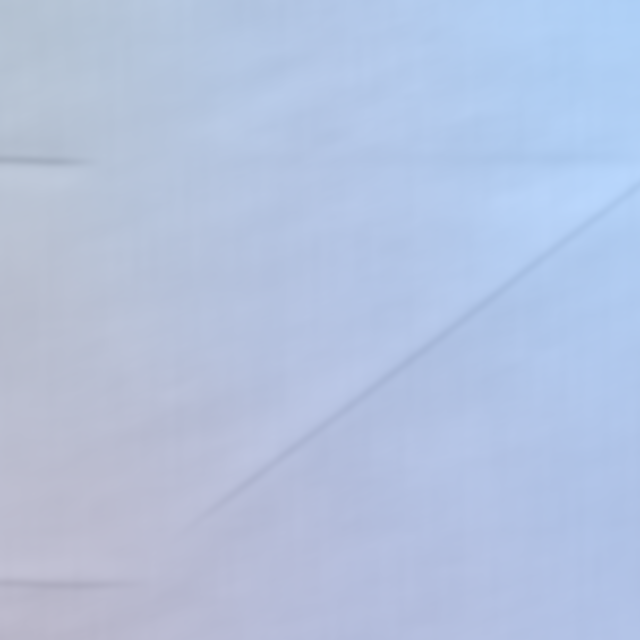
Give the GLSL for this texture, as a WebGL 1 fragment shader.

```glsl
precision highp float;
// Pale cloth in soft light: a lilac-grey to sky-blue gradient with one long
// diagonal crease, a few faint level folds and shallow slanted wrinkles.
// Built from colour mixes, line distances and stretched value noise.

uniform vec2 u_resolution;

#define WRINKLE_ANGLE 0.38
#define WRINKLE_DEPTH 0.042
#define MOTTLE_DEPTH 0.022
#define WEAVE_DEPTH 0.007
#define CREASE_START vec2(0.26, 0.147)
#define CREASE_SLOPE 0.766
#define CREASE_WIDTH 0.0075
#define CREASE_DEPTH 0.042
#define FOLD_DEPTH 0.075

float hash(vec2 p) {
  vec3 q = fract(vec3(p.xyx) * 0.1031);
  q += dot(q, q.yzx + 33.33);
  return fract((q.x + q.y) * q.z);
}

float noise(vec2 p) {
  vec2 cell = floor(p);
  vec2 f = fract(p);
  f = f * f * f * (f * (f * 6.0 - 15.0) + 10.0);
  float low = mix(hash(cell), hash(cell + vec2(1.0, 0.0)), f.x);
  float high = mix(hash(cell + vec2(0.0, 1.0)), hash(cell + 1.0), f.x);
  return mix(low, high, f.y);
}

// Layered noise centred on zero
float fbm(vec2 p) {
  float sum = 0.0;
  float weight = 0.5;
  for (int i = 0; i < 4; i++) {
    sum += weight * (noise(p) - 0.5);
    p = mat2(0.96, 0.28, -0.28, 0.96) * p * 2.03 + 17.3;
    weight *= 0.5;
  }
  return sum;
}

float bell(float d, float width) {
  return exp(-d * d / (width * width));
}

// Lilac at the left, periwinkle in the middle, sky blue at the right
vec3 clothColor(vec2 p) {
  float height = smoothstep(-0.1, 1.05, p.y);
  vec3 left = mix(vec3(0.735, 0.725, 0.795), vec3(0.715, 0.77, 0.835), height);
  vec3 middle = mix(vec3(0.71, 0.735, 0.85), vec3(0.705, 0.785, 0.91), height);
  vec3 right = mix(vec3(0.69, 0.755, 0.895), vec3(0.685, 0.815, 0.965), height);
  vec3 color = mix(left, middle, smoothstep(0.0, 0.58, p.x));
  return mix(color, right, smoothstep(0.45, 1.02, p.x));
}

// Long diagonal crease: a dark line, lit above and shaded below
float diagonalCrease(vec2 p) {
  vec2 q = p - CREASE_START;
  float wobble = 0.006 * (noise(vec2(p.x * 7.0, 3.0)) - 0.5);
  float d = (q.y - CREASE_SLOPE * q.x) / length(vec2(1.0, CREASE_SLOPE)) + wobble;
  float strength = smoothstep(-0.02, 0.14, q.x);
  float line = -CREASE_DEPTH * bell(d, CREASE_WIDTH);
  float lit = 0.016 * bell(d - 0.025, 0.03);
  float shade = -0.016 * bell(d + 0.035, 0.05);
  return strength * (line + lit + shade);
}

// Level fold, dark along its edge and light just to one side
float levelFold(vec2 p, float y, float reach, float lightSide) {
  float d = p.y - y - 0.008 * (noise(vec2(p.x * 9.0, y * 40.0)) - 0.5);
  float fade = 1.0 - smoothstep(reach * 0.5, reach, p.x);
  float edge = -bell(d, 0.0075) - 0.25 * bell(d + lightSide * 0.02, 0.022);
  return fade * FOLD_DEPTH * (edge + 0.3 * bell(d - lightSide * 0.025, 0.02));
}

void main() {
  vec2 p = gl_FragCoord.xy / u_resolution;
  vec3 color = clothColor(p);

  // Shallow wrinkles, stretched along one slant
  float c = cos(WRINKLE_ANGLE);
  float s = sin(WRINKLE_ANGLE);
  vec2 along = vec2(c * p.x + s * p.y, c * p.y - s * p.x);
  float patches = 0.4 + 0.6 * noise(p * 5.0 + 8.0);
  float light = WRINKLE_DEPTH * patches * fbm(along * vec2(8.0, 24.0));
  light += MOTTLE_DEPTH * fbm(p * vec2(4.0, 6.0) + 41.0);

  // Faint upright and level threads
  float threads = noise(p * vec2(75.0, 10.0)) + 0.6 * noise(p * vec2(12.0, 65.0) + 5.0);
  light += WEAVE_DEPTH * (threads - 0.8);

  // Creases, and the brighter panel under the upper fold at the right
  light += diagonalCrease(p);
  light += levelFold(p, 0.75, 0.17, -1.0);
  light += 0.6 * levelFold(p, 0.088, 0.26, 1.0);
  float foldLine = p.y - 0.752;
  float rightSide = smoothstep(0.3, 0.95, p.x);
  light += rightSide * (0.02 * bell(foldLine + 0.06, 0.055) - 0.018 * bell(foldLine, 0.012));

  // Slow drift between warm and cool tints
  float tint = fbm(p * 3.5 + 23.0);
  color += light + tint * vec3(0.012, -0.004, -0.014);
  gl_FragColor = vec4(clamp(color, 0.0, 1.0), 1.0);
}
```
